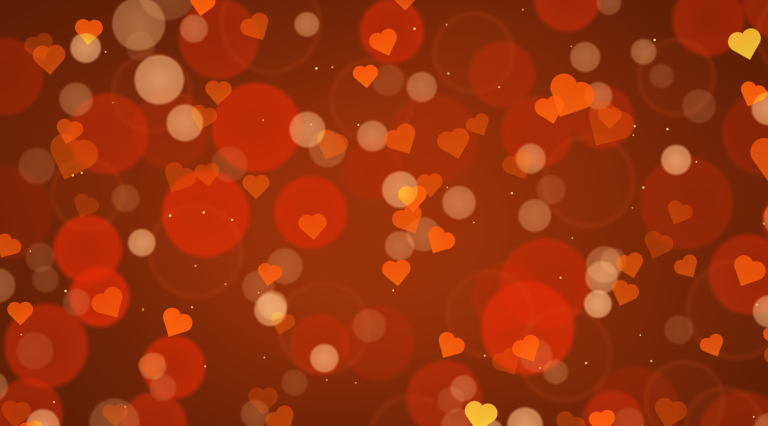
Reproduce this background procedurally as a Shadertoy shader.

```glsl
const int GLOW_COUNT = 36;
const int RING_COUNT = 16;
const int BOKEH_COUNT = 68;
const int HEART_COUNT = 66;
const int SPARK_COUNT = 60;

const vec3 BACK_DARK = vec3(0.37, 0.12, 0.02);
const vec3 BACK_WARM = vec3(0.60, 0.19, 0.03);
const vec3 GLOW_RED = vec3(0.88, 0.17, 0.03);
const vec3 RING_TINT = vec3(0.85, 0.32, 0.10);
const vec3 PEACH = vec3(1.00, 0.73, 0.50);
const vec3 HEART_ORANGE = vec3(1.00, 0.38, 0.05);
const vec3 HEART_YELLOW = vec3(1.00, 0.88, 0.25);
const vec3 SPARK_CREAM = vec3(1.00, 0.85, 0.55);

const float GLOW_RADIUS = 0.092;
const float RING_RADIUS = 0.105;
const float BOKEH_RADIUS = 0.035;
const float HEART_SIZE = 0.054;
const float SPARK_RADIUS = 0.0028;
const float JITTER = 0.22;

vec4 hash4(float n) {
    return fract(sin(n * vec4(12.9898, 78.233, 39.425, 57.131) + 1.7) * 43758.5453);
}

// Evenly spread sequence, loosened by random jitter
vec2 scatter(int i, float seed, float aspect) {
    vec2 jitter = hash4(float(i) + seed * 3.1).zw - 0.5;
    vec2 spread = fract(seed * vec2(0.371, 0.619) + float(i) * vec2(0.75488, 0.56984));
    return fract(spread + JITTER * jitter) * vec2(aspect * 1.06, 1.06) - 0.03;
}

float fill(float dist, float softness) {
    return 1.0 - smoothstep(-softness, softness, dist);
}

// Heart with its tip at the origin, about 1.2 wide and 1.1 high
float heartDistance(vec2 p) {
    p.x = abs(p.x);
    if (p.x + p.y > 1.0) return length(p - vec2(0.25, 0.75)) - 0.35355;
    vec2 toNotch = p - vec2(0.0, 1.0);
    vec2 toSide = p - 0.5 * max(p.x + p.y, 0.0);
    return sqrt(min(dot(toNotch, toNotch), dot(toSide, toSide))) * sign(p.x - p.y);
}

vec3 background(vec2 p, float aspect) {
    vec2 c = (p - vec2(0.5 * aspect, 0.48)) / vec2(0.62 * aspect, 0.72);
    float waves = 0.07 * sin(p.x * 5.0 + 2.0 * p.y) * sin(p.y * 6.0 - p.x);
    return mix(BACK_WARM, BACK_DARK, smoothstep(0.1, 1.1, length(c) + waves));
}

void mainImage(out vec4 fragColor, in vec2 fragCoord) {
    float pixel = 1.0 / iResolution.y;
    float aspect = iResolution.x * pixel;
    vec2 p = fragCoord * pixel;
    vec3 col = background(p, aspect);

    // Large red glows
    for (int i = 0; i < GLOW_COUNT; i++) {
        vec4 h = hash4(float(i) + 11.0);
        float radius = GLOW_RADIUS * mix(0.75, 1.2, h.x);
        float d = length(p - scatter(i, 1.0, aspect));
        float alpha = mix(0.15, 0.8, h.y) * mix(0.85, 1.0, smoothstep(0.0, radius, d));
        col = mix(col, GLOW_RED, alpha * fill(d - radius, 0.009));
    }

    // Faint rings
    for (int i = 0; i < RING_COUNT; i++) {
        vec4 h = hash4(float(i) + 131.0);
        float radius = RING_RADIUS * mix(0.8, 1.2, h.x);
        float d = length(p - scatter(i, 2.0, aspect)) - radius;
        float alpha = 0.05 * fill(d, 0.006) + 0.1 * fill(abs(d + 0.008) - 0.006, 0.006);
        col = mix(col, RING_TINT, alpha);
    }

    // Peach bokeh discs
    for (int i = 0; i < BOKEH_COUNT; i++) {
        vec4 h = hash4(float(i) + 257.0);
        float radius = BOKEH_RADIUS * (mix(0.8, 1.25, h.x) + 0.8 * step(0.94, h.z));
        float d = length(p - scatter(i, 3.0, aspect));
        float alpha = mix(0.16, 0.85, h.y * h.y) * mix(1.0, 0.82, smoothstep(0.0, radius, d));
        col = mix(col, PEACH, alpha * fill(d - radius, 0.0045));
    }

    // Translucent hearts, turning yellow over bright discs
    for (int i = 0; i < HEART_COUNT; i++) {
        vec4 h = hash4(float(i) + 419.0);
        float size = HEART_SIZE * (mix(0.85, 1.2, h.x) + 0.6 * step(0.93, h.w));
        vec2 q = (p - scatter(i, 4.0, aspect)) / size;
        if (dot(q, q) > 1.0) continue;
        float angle = (h.z - 0.5) * 1.1;
        float c = cos(angle), s = sin(angle);
        q = mat2(c, -s, s, c) * q + vec2(0.0, 0.55);
        float yellow = max(smoothstep(0.36, 0.65, col.g), 0.8 * step(0.95, h.x));
        vec3 tint = mix(HEART_ORANGE, HEART_YELLOW, yellow);
        tint.g += 0.06 * (0.6 - q.y);
        float alpha = mix(0.22, 0.95, h.y);
        col = mix(col, tint, alpha * fill(heartDistance(q) * size, 0.8 * pixel));
    }

    // Tiny sparks
    for (int i = 0; i < SPARK_COUNT; i++) {
        vec4 h = hash4(float(i) + 613.0);
        float d = length(p - scatter(i, 5.0, aspect)) - SPARK_RADIUS * mix(0.6, 1.1, h.x);
        col = mix(col, SPARK_CREAM, mix(0.4, 0.95, h.y) * fill(d, max(0.0012, 0.7 * pixel)));
    }

    fragColor = vec4(clamp(col, 0.0, 1.0), 1.0);
}
```
